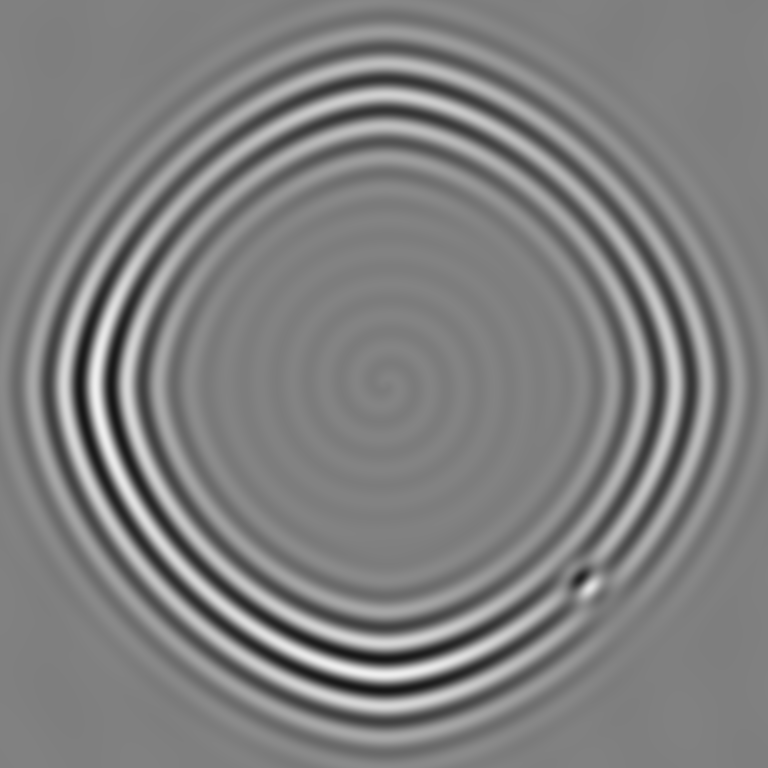
Give the GLSL for this background, as a three.js fragment shader.

```glsl
varying vec2 vUv;

const float TAU = 6.2831853;

// Rounded-diamond radius with slightly softened tips
float diamondRadius(vec2 p, float power, float softness) {
  vec2 a = sqrt(p * p + softness * softness);
  return pow(pow(a.x, power) + pow(a.y, power), 1.0 / power);
}

float bell(float x, float width) {
  return exp(-x * x / (width * width));
}

// Wave packet of concentric rings, crest at the given radius
float ringPacket(float r, float radius, float period, float width) {
  float d = r - radius;
  return cos(TAU * d / period) * bell(d, width);
}

// Rings are strongest on the axes and towards the lower left
float ringStrength(vec2 p) {
  float angle = atan(p.y, p.x);
  float lowerLeft = dot(p / max(length(p), 1e-4), vec2(-0.7071));
  return 0.255 + 0.055 * cos(4.0 * angle) + 0.13 * smoothstep(0.0, 0.8, lowerLeft);
}

// Faint one-armed spiral that fades outwards
float spiralRipple(vec2 p, float period, float reach) {
  float r = length(p);
  float wave = -cos(TAU * (r / period + 0.094) + atan(p.y, p.x));
  return wave * smoothstep(0.0, 0.008, r) * bell(r, reach);
}

// Small oscillating spot; q.x runs outwards, q.y across
float scatterSpot(vec2 q, float period, float size) {
  return sin(TAU * q.x / period) * bell(length(q * vec2(1.0, 1.25)), size);
}

// Weakened wake behind the spot
float wakeShade(vec2 q, float width) {
  float spread = width + 0.2 * max(q.x, 0.0);
  return smoothstep(-0.01, 0.04, q.x) * bell(q.y, spread);
}

float layeredSines(vec2 p) {
  return sin(p.x * 43.0 + 2.0 * sin(p.y * 9.0))
       + 0.6 * sin(p.y * 37.0 + 2.0 * sin(p.x * 11.0));
}

void main() {
  const float period = 0.0414;
  vec2 center = vec2(0.502, 0.499);
  vec2 spotCenter = vec2(0.762, 0.241);
  vec2 p = vUv - center;

  // Spot frame aligned with the lower-right diagonal
  vec2 outward = normalize(vec2(1.0, -0.95));
  vec2 fromSpot = vUv - spotCenter;
  vec2 q = vec2(dot(fromSpot, outward), dot(fromSpot, vec2(-outward.y, outward.x)));

  // Main rings, dimmed around and behind the spot
  float r = diamondRadius(p, 1.7, 0.012);
  float rings = ringPacket(r, 0.3785, period, 0.081) * ringStrength(p);
  rings *= 1.0 - 0.75 * bell(length(q), 0.034);
  rings *= 1.0 - 0.6 * wakeShade(q, 0.035);

  // Fine ripples and background unevenness
  float spiral = 0.017 * spiralRipple(p, 0.0417, 0.24);
  float outside = smoothstep(0.42, 0.55, r);
  float unevenness = 0.004 * layeredSines(vUv) * outside;

  float spot = 0.5 * scatterSpot(q, period, 0.026);
  float gray = 0.5 + rings + spiral + spot + unevenness;
  gl_FragColor = vec4(vec3(clamp(gray, 0.0, 1.0)), 1.0);
}
```
